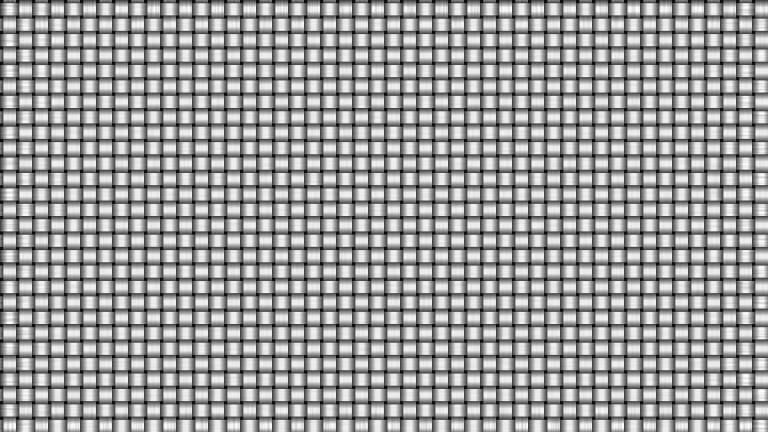
Reproduce this pattern procedurally as a WebGL 2 fragment shader.

```glsl
#version 300 es
precision highp float;
// Plain weave of brushed metal strips over black gaps, tiling on all sides.
uniform vec2 u_resolution;
out vec4 fragColor;

vec2 gradient(vec2 cell) {
    vec3 h = fract(cell.xyx * vec3(0.1031, 0.1030, 0.0973));
    h += dot(h, h.yzx + 33.33);
    float angle = 6.28318 * fract((h.x + h.y) * h.z);
    return vec2(cos(angle), sin(angle));
}

// Gradient noise that repeats after a whole number of cells.
float noise(vec2 p, vec2 period) {
    vec2 i = floor(p), f = fract(p);
    vec2 s = f * f * f * (f * (f * 6.0 - 15.0) + 10.0);
    vec2 lo = mod(i, period), hi = mod(i + 1.0, period);
    float a = dot(gradient(lo), f);
    float b = dot(gradient(vec2(hi.x, lo.y)), f - vec2(1.0, 0.0));
    float c = dot(gradient(vec2(lo.x, hi.y)), f - vec2(0.0, 1.0));
    float d = dot(gradient(hi), f - 1.0);
    return mix(mix(a, b, s.x), mix(c, d, s.x), s.y);
}

// Antialiased coverage inside a limit; width is one pixel.
float inside(float dist, float limit, float width) {
    return clamp((limit - dist) / width + 0.5, 0.0, 1.0);
}

// Bright crown falling to a dark end where the strip dives under.
float crown(float dist) {
    float t = dist / 0.605;
    return mix(0.92, 0.23, smoothstep(0.0, 0.3, t) * max(t - 0.2, 0.0) / 0.8);
}

void main() {
    vec2 uv = gl_FragCoord.xy / u_resolution;
    uv.y = 1.0 - uv.y;
    const vec2 count = vec2(48.0, 28.0);
    vec2 p = uv * count - 0.105;
    vec2 cell = floor(p);
    vec2 across = abs(fract(p) - 0.5);
    vec2 pixel = count / u_resolution;

    // Distance along each strip from its nearest raised crossing.
    float alongH = abs(mod(p.x + cell.y + 0.5, 2.0) - 1.0);
    float alongV = abs(mod(p.y + cell.x + 1.5, 2.0) - 1.0);
    float coverH = inside(across.y, 0.395, pixel.y) * inside(alongH, 0.605, pixel.x);
    float coverV = inside(across.x, 0.395, pixel.x) * inside(alongV, 0.605, pixel.y);

    // Brushed streaks run along the strips, stronger toward the borders.
    vec2 border = pow(0.5 + 0.5 * cos(6.28318 * uv), vec2(40.0));
    vec2 strength = 0.06 + 0.16 * border;
    float streakH = noise(uv * vec2(24.0, 196.0), vec2(24.0, 196.0)) * strength.x;
    float streakV = noise(uv * vec2(336.0, 14.0), vec2(336.0, 14.0)) * strength.y;

    float gap = 0.05;
    float shade = gap;
    shade += coverH * (crown(alongH) * (1.0 + streakH) - gap);
    shade += coverV * (crown(alongV) * (1.0 + streakV) - gap);
    fragColor = vec4(vec3(clamp(shade, 0.0, 1.0)), 1.0);
}
```
